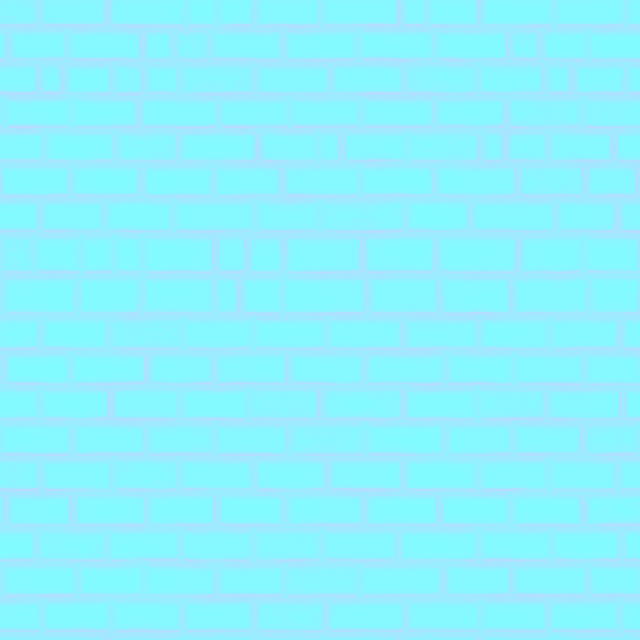
Write a Shadertoy shader that draws this texture map.

```glsl
// Pale cyan brick wall in 18 staggered courses of about nine bricks each.
// Rounded-box distances give soft mortar and thin lavender ridges, while
// hashes vary the joints, split some bricks and noise adds gentle wear.

#define ROWS 18.0
#define COLUMNS 9.0
#define ROW_PITCH 0.05512
#define FIRST_LINE 0.011
#define JOINT_JITTER 0.013
#define MORTAR_WIDTH 0.0040
#define CORNER_RADIUS 0.0055
#define RIDGE_WIDTH 0.0021
#define EDGE_WAVE 0.0022
#define FACE_COLOR vec3(0.505, 0.985, 1.0)
#define JOINT_COLOR vec3(0.72, 0.86, 1.0)

float hash(vec2 p) {
    vec3 q = fract(vec3(p.xyx) * 0.1031);
    q += dot(q, q.yzx + 33.33);
    return fract((q.x + q.y) * q.z);
}

float noise(vec2 p) {
    vec2 i = floor(p), f = fract(p);
    f = f * f * (3.0 - 2.0 * f);
    return mix(mix(hash(i), hash(i + vec2(1, 0)), f.x),
               mix(hash(i + vec2(0, 1)), hash(i + vec2(1, 1)), f.x), f.y);
}

// Height of a course's lower edge; two courses near the middle are taller.
float courseLine(float k) {
    float r = mod(k, ROWS);
    return floor(k / ROWS) + FIRST_LINE + r * ROW_PITCH
         + 0.0182 * smoothstep(9.0, 11.0, r) - 0.0104 * smoothstep(12.0, 18.0, r);
}

// Position of a vertical joint; the stagger slips once at the tall course.
float jointX(float c, float row) {
    float i = mod(c, COLUMNS);
    float odd = 1.0 - mod(row + step(9.5, row), 2.0);
    float x = 0.005 + (i + 0.5 * odd) / COLUMNS;
    float jitter = (hash(vec2(i, row) + 7.3) - 0.5) * JOINT_JITTER;
    jitter *= 1.0 + 0.8 * step(8.5, row);
    return floor(c / COLUMNS) + x + 0.0195 * smoothstep(0.5, 0.7, x) + jitter;
}

float roundedBox(vec2 p, vec2 halfSize) {
    vec2 q = abs(p) - halfSize + CORNER_RADIUS;
    return length(max(q, 0.0)) + min(max(q.x, q.y), 0.0) - CORNER_RADIUS;
}

void mainImage(out vec4 fragColor, in vec2 fragCoord) {
    vec2 uv = fragCoord / iResolution.xy;
    vec2 wave = vec2(noise(uv * 45.0 + 3.0), noise(uv * vec2(32.0, 20.0) + 19.0)) - 0.5;
    vec2 p = uv + EDGE_WAVE * wave;

    // Course containing this point
    float k = floor((p.y - FIRST_LINE) / ROW_PITCH);
    if (p.y < courseLine(k)) k -= 1.0;
    float bottom = courseLine(k), top = courseLine(k + 1.0);
    float row = mod(k, ROWS);

    // Nearest joints on each side, including those of split bricks
    float left = -1.0, right = 2.0;
    float leftStrength = 0.0, rightStrength = 0.0;
    float splitChance = mix(0.03, 0.17, step(8.5, row));
    for (int n = -2; n < 11; n++) {
        float c = float(n);
        vec2 id = vec2(mod(c, COLUMNS), row);
        float splits = step(hash(id + 51.7), splitChance);
        for (int part = 0; part < 2; part++) {
            float extra = float(part) * splits;
            float x = jointX(c, row) + extra * mix(0.036, 0.052, hash(id + 5.9));
            float strength = mix(0.15, 1.0, hash(id + 23.1 + 9.0 * extra));
            if (x <= p.x && x > left) { left = x; leftStrength = strength; }
            if (x > p.x && x < right) { right = x; rightStrength = strength; }
        }
    }

    // Brick outline, with the thicker mortar above it
    vec2 low = vec2(left + MORTAR_WIDTH, bottom + 0.0035);
    vec2 high = vec2(right - MORTAR_WIDTH, top - 0.0065);
    float d = roundedBox(p - 0.5 * (low + high), 0.5 * (high - low));

    // Blend between the side joints and the bed joints
    float sideGap = min(p.x - left, right - p.x);
    float bedGap = min(p.y - bottom, top - p.y);
    float bed = smoothstep(-0.005, 0.005, sideGap - bedGap);
    float onRight = step(right - p.x, p.x - left);
    float side = mix(leftStrength, rightStrength, onRight);
    float lower = step(p.y - bottom, top - p.y);

    // Broad mortar tone and narrow worn ridge
    float wear = noise(uv * vec2(24.0, 34.0) + 41.0);
    float mortar = 0.36 * smoothstep(-0.007, 0.003, d) + 0.20 * exp(min(d, 0.0) / 0.009);
    mortar *= mix(0.35 + 0.6 * side, 1.0, bed) * mix(0.75, 1.1, wear);
    float ridge = exp(-d * d / (RIDGE_WIDTH * RIDGE_WIDTH));
    float sideRidge = side * mix(0.2, 0.48, onRight);
    float bedRidge = mix(0.03, 0.5, lower) * mix(0.35, 1.0, wear);
    float tone = mortar + ridge * mix(sideRidge, bedRidge, bed);

    // Faint clouds, grain and a few rougher brick faces
    vec2 brickId = vec2(floor(left * 97.0 + 0.5), row);
    float rough = step(0.84, hash(brickId + 13.0)) * smoothstep(0.0, -0.008, d);
    tone += 0.11 * noise(uv * vec2(9.0, 14.0) + 61.0) - 0.02;
    tone += (noise(uv * 210.0) - 0.5) * (0.035 + 0.09 * rough);
    tone += 0.12 * rough * noise(uv * vec2(45.0, 90.0));

    fragColor = vec4(mix(FACE_COLOR, JOINT_COLOR, clamp(tone, 0.0, 1.0)), 1.0);
}
```
